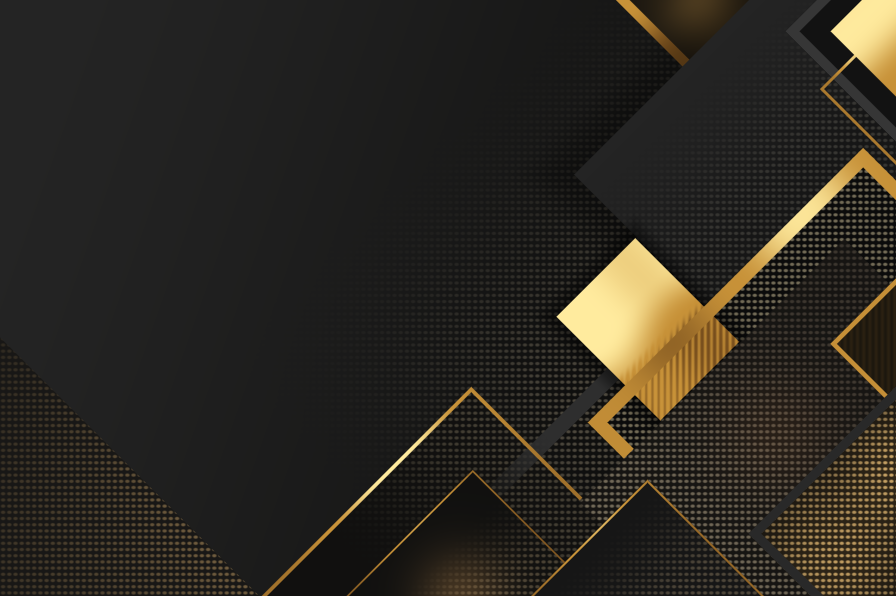
Write a WebGL 1 fragment shader that draws this background.

```glsl
precision highp float;
// Black and gold backdrop of overlapping diagonal panels, frames and halftone dots.
// Turning the canvas by 45 degrees makes every shape an upright rectangle:
// q.x grows to the lower right and q.y grows to the upper right.
uniform vec2 u_resolution;

const vec3 GOLD = vec3(0.78, 0.57, 0.22);
const vec3 PALE = vec3(1.0, 0.92, 0.62);
const vec3 BRONZE = vec3(0.46, 0.30, 0.11);
const vec3 INK = vec3(0.065, 0.064, 0.06);
const float FAR = 9.0;

// Distance inside a rectangle, negative outside
float depth(vec2 q, vec2 lo, vec2 hi) {
  vec2 d = min(q - lo, hi - q);
  return min(d.x, d.y);
}

float cover(float d) {
  float soft = 1.0 / u_resolution.y;
  return smoothstep(-soft, soft, d);
}

float rim(float d, float width) {
  return cover(d) * cover(width - d);
}

// Halftone grid, with dots wider than they are tall
float dots(vec2 p) {
  vec2 cell = (fract(p / 0.0104) - 0.5) * vec2(0.85, 1.15);
  return 1.0 - smoothstep(0.12, 0.46, length(cell));
}

float glow(vec2 p, vec2 center, float radius) {
  vec2 d = (p - center) / radius;
  return exp(-dot(d, d));
}

// Metal running from bronze through gold to a pale highlight
vec3 metal(float shine) {
  return mix(mix(BRONZE, GOLD, smoothstep(0.0, 0.5, shine)), PALE, smoothstep(0.5, 1.0, shine));
}

void main() {
  vec2 p = gl_FragCoord.xy / u_resolution * vec2(1.5, 1.0);
  float down = 1.0 - p.y;
  vec2 q = vec2(p.x + down, p.x - down);
  float dot1 = dots(p);
  float d;

  // Charcoal ground, lighter at the upper left
  vec3 col = mix(vec3(0.142), vec3(0.078, 0.078, 0.075), smoothstep(0.0, 1.45, p.x + 0.35 * down));

  // Dotted lower left corner
  d = -0.566 - q.y;
  float fade = smoothstep(0.4, 1.3, q.x) * exp(-2.2 * max(d, 0.0));
  col = mix(col, vec3(0.096, 0.092, 0.085), cover(d));
  col += cover(d) * dot1 * vec3(0.28, 0.22, 0.13) * (0.22 + fade);

  // Dots emerging across the middle
  fade = smoothstep(0.95, 1.75, q.x) * smoothstep(-0.25, 0.3, q.y);
  col = mix(col, INK * 0.8, 0.8 * fade);
  col += dot1 * fade * vec3(0.25, 0.23, 0.19);

  // Bronze haze and gold bar at the top
  d = q.y - 1.054;
  col = mix(col, vec3(0.10, 0.085, 0.06), cover(d));
  col += cover(d) * vec3(0.22, 0.16, 0.07) * glow(p, vec2(1.18, 0.99), 0.07);
  col = mix(col, metal(0.3 + 0.25 * sin(q.x * 14.0)), rim(q.y - 1.031, 0.023));

  // Large upper panel with its shadow
  d = depth(q, vec2(1.254, 0.668), vec2(FAR));
  col *= 1.0 - 0.3 * smoothstep(-0.12, 0.0, d);
  vec3 panel = mix(vec3(0.14), vec3(0.085), smoothstep(1.25, 1.7, q.x));
  panel += dot1 * vec3(0.13, 0.125, 0.11) * smoothstep(1.3, 1.65, q.x);
  col = mix(col, panel, cover(d));

  // Lower left frames and the grey stripe between them
  d = depth(q, vec2(1.438, -FAR), vec2(FAR, 0.14));
  col = mix(col, INK + dot1 * vec3(0.20, 0.18, 0.14) * smoothstep(-0.35, 0.1, q.y), cover(d));
  float stripe = cover(depth(q, vec2(1.635, -0.06), vec2(1.672, 0.42)));
  col = mix(col, vec3(0.18), stripe * smoothstep(-0.06, 0.2, q.y));
  float shine = 0.25 + 0.75 * glow(q, vec2(1.438, -0.12), 0.2);
  col = mix(col, metal(shine), rim(d, 0.009) * cover(1.81 - q.x));
  d = depth(q, vec2(1.58, -FAR), vec2(FAR, 0.003));
  vec3 inner = INK + dot1 * vec3(0.22, 0.19, 0.14) * smoothstep(1.66, 1.85, q.x);
  inner += vec3(0.20, 0.14, 0.07) * glow(p, vec2(0.77, 0.0), 0.075);
  col = mix(col, inner, cover(d));
  col = mix(col, metal(0.12 + 0.5 * glow(q, vec2(1.58, -0.18), 0.15)), rim(d, 0.004));

  // Dotted inside of the wide gold frame
  d = depth(q, vec2(1.693, 0.275), vec2(FAR, 1.197));
  col = mix(col, vec3(0.045) + dot1 * vec3(0.40, 0.37, 0.29), cover(d));

  // Gold square, ribbed and darker below the frame
  float square = depth(q, vec2(1.463, 0.4), vec2(1.811, 0.664));
  col *= 1.0 - 0.45 * smoothstep(-0.05, 0.0, square);
  float ribs = 0.5 + 0.5 * cos(604.0 * p.x);
  shine = 0.92 - 0.95 * smoothstep(1.56, 1.72, q.x) * 0.42 + 0.1 * sin(q.y * 18.0);
  shine -= smoothstep(1.66, 1.71, q.x) * (0.08 + 0.3 * ribs);
  col = mix(col, metal(shine), cover(square));

  // Wide gold frame
  shine = 0.42 + 0.5 * glow(q, vec2(1.7, 0.98), 0.17) - 0.22 * glow(q, vec2(1.7, 0.55), 0.12);
  col = mix(col, metal(shine), rim(d, 0.033));

  // Lower dotted panel
  d = depth(q, vec2(1.814, 0.127), vec2(FAR, 1.012));
  panel = vec3(0.085, 0.08, 0.072) + vec3(0.07, 0.04, 0.02) * glow(p, vec2(1.3, 0.27), 0.1);
  panel += dot1 * mix(vec3(0.36, 0.33, 0.27), vec3(0.15, 0.13, 0.11), smoothstep(0.2, 0.85, q.y));
  col = mix(col, panel, cover(d));

  // Thin frame at the bottom
  d = depth(q, vec2(1.889, -FAR), vec2(FAR, 0.279));
  col = mix(col, vec3(0.085) + dot1 * vec3(0.22, 0.19, 0.14) * smoothstep(1.9, 2.15, q.x), cover(d));
  col = mix(col, metal(0.2 + 0.5 * glow(q, vec2(1.889, 0.12), 0.13)), rim(d, 0.005));

  // Bronze frame on the right
  d = depth(q, vec2(1.967, 0.813), vec2(FAR));
  col = mix(col, vec3(0.11, 0.09, 0.055) + 0.12 * BRONZE * ribs, cover(d));
  col = mix(col, metal(0.45), rim(d, 0.011));

  // Lower right panel with a grey border and glowing dots
  d = depth(q, vec2(2.148, 0.357), vec2(FAR));
  fade = glow(p, vec2(1.4, 0.06), 0.14) + glow(p, vec2(1.52, 0.23), 0.1);
  panel = vec3(0.06, 0.055, 0.05) + vec3(0.12, 0.09, 0.04) * fade;
  panel += dot1 * vec3(0.55, 0.45, 0.28) * (0.42 + 0.6 * fade);
  col = mix(col, mix(panel, vec3(0.16), rim(d, 0.022)), cover(d));

  // Upper right frames and square
  d = depth(q, vec2(1.367, 1.262), vec2(FAR));
  col = mix(col, mix(vec3(0.07), vec3(0.21), rim(d, 0.024)), cover(d));
  d = depth(q, vec2(1.522, 1.223), vec2(FAR, 1.36));
  col = mix(col, metal(0.3 + 0.5 * smoothstep(1.26, 1.33, q.y)), rim(d, 0.007));
  d = depth(q, vec2(1.443, 1.338), vec2(FAR));
  col = mix(col, metal(0.72 + 0.25 * sin(q.x * 16.0 - 22.0)), cover(d));

  gl_FragColor = vec4(col, 1.0);
}
```
